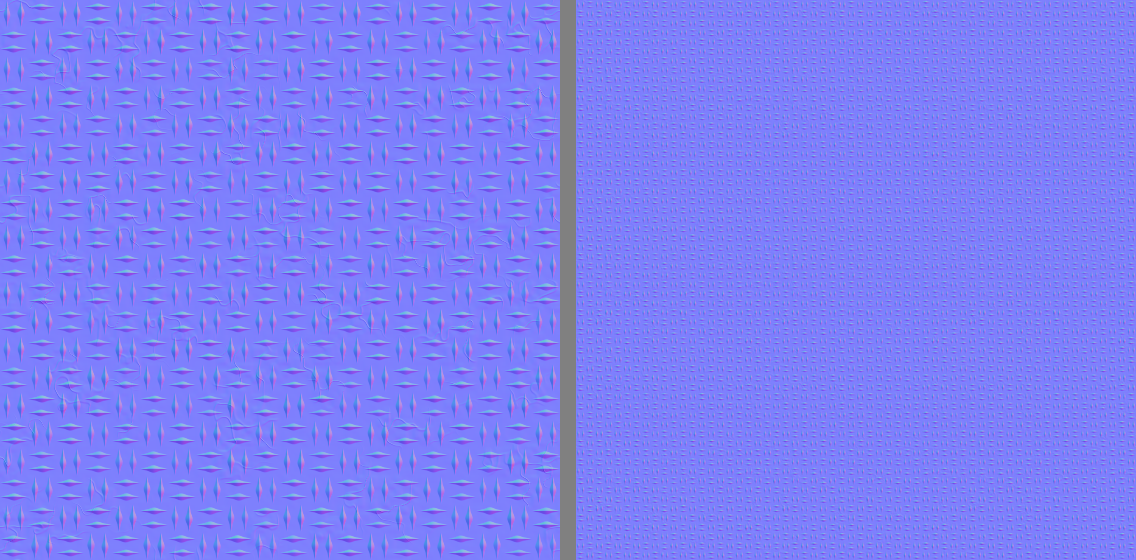
Left: one tile. Right: repeated 3 by 3.
Write a WebGL 2 fragment shader that draws this texture map.

```glsl
#version 300 es
precision highp float;

#define CELLS 20.0
#define BAR_HALF_LENGTH 0.47
#define BAR_HALF_WIDTH 0.122
#define BAR_SPACING 0.5
#define BAR_SLOPE 0.47
#define RIDGE_SHIFT 0.13
#define EDGE_ROUND 0.012
#define VARIATION 0.3
#define GRAIN_HEIGHT 0.007
#define SCRATCH_HEIGHT 0.008
#define SCRATCH_WIDTH 0.035
#define FLAT_TINT vec3(0.493, 0.5, 0.992)

uniform vec2 u_resolution;
out vec4 outColor;

// Integer hash, two values in 0..1
vec2 hash2(vec2 p, uint seed) {
    uvec2 v = uvec2(p) * 1664525u + 1013904223u + seed * 747796405u;
    v.x += v.y * 1664525u;
    v.y += v.x * 1664525u;
    v ^= v >> 16u;
    v.x += v.y * 1664525u;
    v.y += v.x * 1664525u;
    v ^= v >> 16u;
    return vec2(v & 65535u) / 65535.0;
}

// Value noise over the unit square, wrapping after a whole number of cells
float wrappedNoise(vec2 uv, float period, uint seed) {
    vec2 p = uv * period;
    vec2 i = floor(p);
    vec2 f = p - i;
    f = f * f * f * (f * (f * 6.0 - 15.0) + 10.0);
    vec2 lo = mod(i, period);
    vec2 hi = mod(i + 1.0, period);
    float bottom = mix(hash2(lo, seed).x, hash2(vec2(hi.x, lo.y), seed).x, f.x);
    float top = mix(hash2(vec2(lo.x, hi.y), seed).x, hash2(hi, seed).x, f.x);
    return mix(bottom, top, f.y);
}

// Raised spindle pair, turned by a quarter in every other cell
float barHeight(vec2 grid) {
    vec2 cell = mod(floor(grid), CELLS);
    vec2 p = fract(grid) - 0.5;
    bool upright = mod(cell.x + cell.y, 2.0) > 0.5;
    if (upright) p = p.yx;
    float side = p.y < 0.0 ? -1.0 : 1.0;
    vec2 shape = hash2(cell, side < 0.0 ? 1u : 2u) - 0.5;
    vec2 wobble = hash2(cell, side < 0.0 ? 3u : 4u) - 0.5;

    float along = p.x / BAR_HALF_LENGTH;
    float t = abs(along);
    float bulge = 1.0 - smoothstep(0.0, 0.55, abs(along - 0.2 * wobble.x));
    float width = BAR_HALF_WIDTH * (1.0 + 0.5 * VARIATION * shape.x);
    width *= 0.6 * (1.0 - t * t) + 0.4 * bulge;

    float ridge = RIDGE_SHIFT + VARIATION * 0.4 * wobble.y;
    float across = p.y - side * BAR_SPACING * 0.5 - ridge * width;
    float fall = across > 0.0 ? across / (1.0 - ridge) : -across / (1.0 + ridge);
    float rise = width - fall;

    // Rounded foot where the bar meets the plate
    float foot = clamp(rise + EDGE_ROUND, 0.0, 2.0 * EDGE_ROUND);
    float rounded = foot * foot / (4.0 * EDGE_ROUND) + max(rise - EDGE_ROUND, 0.0);
    return rounded * BAR_SLOPE * (1.0 + VARIATION * shape.y);
}

// Fine grain and patches of thin curved scratches
float wearHeight(vec2 uv) {
    float grain = wrappedNoise(uv, 90.0, 11u) + 0.6 * wrappedNoise(uv, 37.0, 12u);
    vec2 warp = vec2(wrappedNoise(uv, 45.0, 13u), wrappedNoise(uv, 45.0, 14u)) - 0.5;
    float field = wrappedNoise(uv + warp * 0.03, 27.0, 15u);
    float offset = (field - 0.5) / SCRATCH_WIDTH;
    float patches = smoothstep(0.45, 0.8, wrappedNoise(uv, 17.0, 16u));
    return GRAIN_HEIGHT * grain * (0.4 + patches)
         + SCRATCH_HEIGHT * patches * exp(-offset * offset);
}

float plateHeight(vec2 grid) {
    return barHeight(grid) + wearHeight(grid / CELLS);
}

void main() {
    vec2 grid = gl_FragCoord.xy / u_resolution * CELLS;

    // Slope averaged over about one pixel
    float reach = max(0.012, 0.5 * CELLS / min(u_resolution.x, u_resolution.y));
    vec2 dx = vec2(reach, 0.0);
    vec2 dy = dx.yx;
    vec2 slope = vec2(plateHeight(grid + dx) - plateHeight(grid - dx),
                      plateHeight(grid + dy) - plateHeight(grid - dy)) / (2.0 * reach);

    // Normal packed as colour, with blue deepened on steep faces
    vec2 tilt = -slope * inversesqrt(1.0 + dot(slope, slope));
    vec3 color = FLAT_TINT + 0.5 * vec3(tilt, -dot(tilt, tilt));
    outColor = vec4(clamp(color, 0.0, 1.0), 1.0);
}
```
